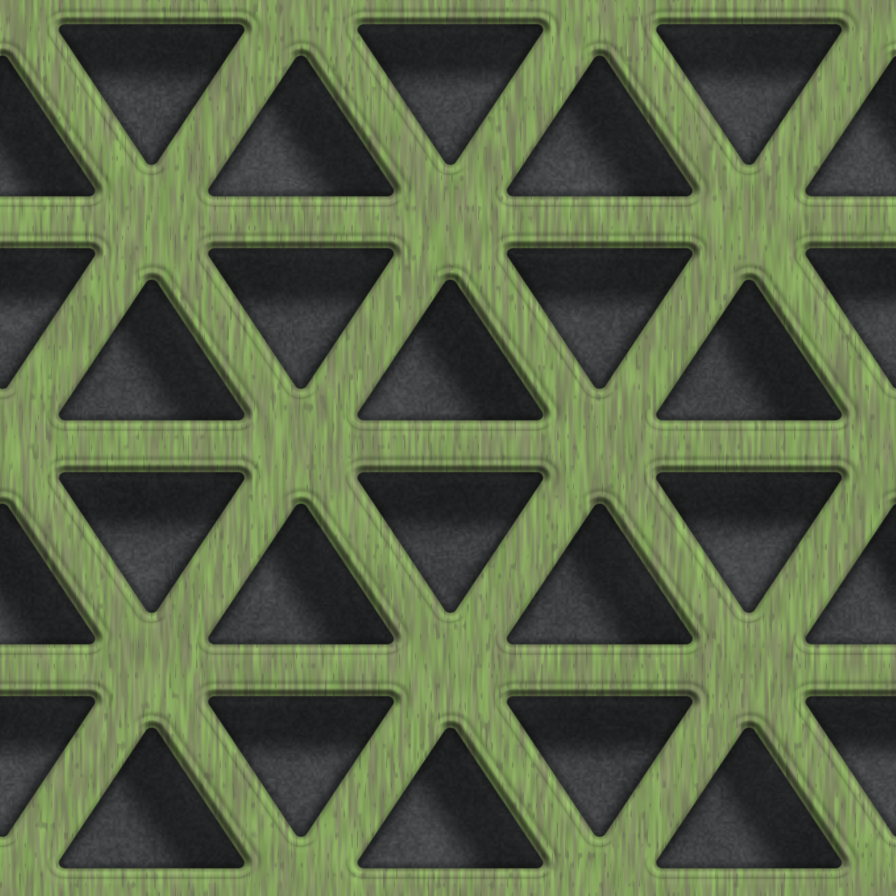
Give the GLSL for this pattern, as a three.js fragment shader.

```glsl
varying vec2 vUv;

const float ROW_HEIGHT = 0.8660254;
const float SQRT3 = 1.7320508;

float hash(vec2 p) {
  vec3 q = fract(p.xyx * vec3(0.1031, 0.1030, 0.0973));
  q += dot(q, q.yzx + 33.33);
  return fract((q.x + q.y) * q.z);
}

// Value noise that wraps after a whole number of cells
float noise(vec2 uv, vec2 cells) {
  vec2 p = uv * cells;
  vec2 i = floor(p);
  vec2 f = fract(p);
  f = f * f * (3.0 - 2.0 * f);
  float a = hash(mod(i, cells));
  float b = hash(mod(i + vec2(1.0, 0.0), cells));
  float c = hash(mod(i + vec2(0.0, 1.0), cells));
  float d = hash(mod(i + vec2(1.0, 1.0), cells));
  return mix(mix(a, b, f.x), mix(c, d, f.x), f.y);
}

float triangleDistance(vec2 p, float inradius) {
  float halfSide = inradius * SQRT3;
  p = vec2(abs(p.x) - halfSide, p.y + inradius);
  if (p.x + SQRT3 * p.y > 0.0) {
    p = vec2(p.x - SQRT3 * p.y, -SQRT3 * p.x - p.y) * 0.5;
  }
  p.x -= clamp(p.x, -2.0 * halfSide, 0.0);
  return -length(p) * sign(p.y);
}

// Distance to the rounded hole of the cell: negative inside, positive on the bars
float holeDistance(vec2 uv, vec2 repeats, float halfBar, float corner) {
  vec2 grid = uv * repeats;
  vec2 f = fract(vec2(grid.x - 0.5 * grid.y, grid.y));
  if (f.x + f.y > 1.0) f = 1.0 - f;
  vec2 p = vec2(f.x + 0.5 * f.y - 0.5, (f.y - 1.0 / 3.0) * ROW_HEIGHT);
  float inradius = ROW_HEIGHT / 3.0 - halfBar - corner;
  return triangleDistance(p, inradius) - corner;
}

// Bevelled rim with a shallow groove running inside it
float barHeight(float d) {
  float groove = (d - 0.043) / 0.011;
  return smoothstep(0.0, 0.032, d) - 0.24 * exp(-groove * groove);
}

vec3 brushedPaint(vec2 uv) {
  float streak = 0.6 * noise(uv, vec2(256.0, 22.0)) + 0.4 * noise(uv, vec2(420.0, 50.0));
  float tone = noise(uv + 0.37, vec2(300.0, 36.0));
  float fleck = smoothstep(0.72, 0.98, noise(uv + 0.61, vec2(340.0, 90.0)));
  vec3 paint = mix(vec3(0.50, 0.535, 0.385), vec3(0.525, 0.655, 0.365), smoothstep(0.2, 0.8, streak));
  paint *= 0.90 + 0.18 * tone;
  return mix(paint, vec3(0.38, 0.39, 0.31), 0.5 * fleck);
}

vec3 recessedFloor(vec2 uv, float shadow) {
  float cloud = noise(uv, vec2(14.0));
  vec2 warp = vec2(noise(uv, vec2(60.0)), noise(uv + 0.43, vec2(60.0)));
  float swirl = abs(noise(uv + 0.018 * warp, vec2(150.0)) - 0.5) * 2.0;
  float grain = noise(uv, vec2(330.0));
  float light = mix(0.265, 0.125, shadow);
  light *= 0.76 + 0.18 * cloud + 0.16 * swirl + 0.22 * grain;
  return light * vec3(0.97, 1.0, 1.02);
}

void main() {
  vec2 repeats = vec2(3.0, 4.0);
  vec2 lightDir = vec2(0.555, 0.832);
  float halfBar = 0.1;
  float corner = 0.022;
  vec2 uv = vUv - vec2(0.0026, 0.002);
  float d = holeDistance(uv, repeats, halfBar, corner);

  // Floor under the soft shadow thrown by the bars
  float shadowDistance = holeDistance(uv + 0.07 * lightDir, repeats, halfBar, corner);
  float shadow = smoothstep(-0.085, 0.06, shadowDistance);
  vec3 ground = recessedFloor(vUv, shadow);
  ground *= 1.0 - 0.3 * smoothstep(-0.035, 0.0, d);

  // Relief shading along the light direction
  vec2 probe = 0.003 * lightDir;
  float heightToward = barHeight(holeDistance(uv + probe, repeats, halfBar, corner));
  float heightAway = barHeight(holeDistance(uv - probe, repeats, halfBar, corner));
  float slope = heightAway - heightToward;
  float shade = 1.0 + slope * (slope < 0.0 ? 0.75 : 0.16);
  float rim = mix(0.8, 1.0, smoothstep(0.0, 0.02, d));
  vec3 bars = brushedPaint(vUv) * shade * rim;

  gl_FragColor = vec4(mix(ground, bars, smoothstep(-0.004, 0.004, d)), 1.0);
}
```
